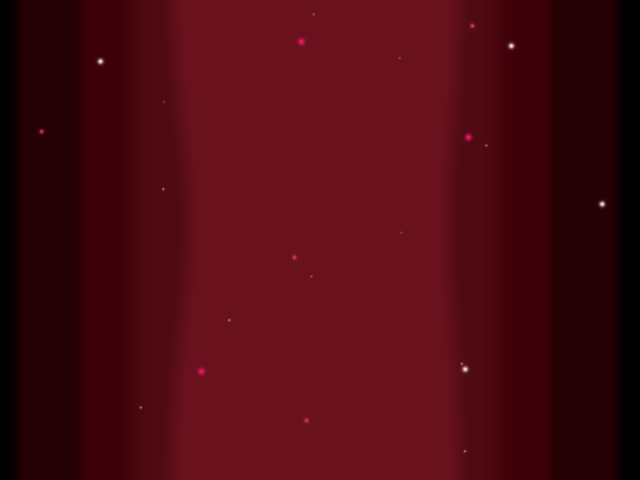
Write a Shadertoy shader that draws this background.

```glsl
// Soft crimson curtain bands fading to black at the sides, with scattered glowing sparks.

// Band colours, from the outside to the centre
const vec3 BLACK   = vec3(0.0);
const vec3 MAROON  = vec3(0.145, 0.0, 0.018);
const vec3 GARNET  = vec3(0.245, 0.0, 0.030);
const vec3 WINE    = vec3(0.310, 0.040, 0.070);
const vec3 CRIMSON = vec3(0.410, 0.070, 0.115);

// Band edges as fractions of the width, outermost first
const vec4 LEFT_EDGE  = vec4(0.027, 0.128, 0.208, 0.268);
const vec4 RIGHT_EDGE = vec4(0.966, 0.859, 0.777, 0.718);
const vec4 SOFTNESS   = vec4(0.014, 0.015, 0.030, 0.022);

// The inner band narrows around this height
const float WAIST_HEIGHT = 0.53;
const float WAIST_SPREAD = 0.27;
const vec2  WAIST_PINCH  = vec2(0.027, 0.018);

// Spark colours and glow radii, radii as fractions of the height
const vec3 PINK  = vec3(0.95, 0.09, 0.42);
const vec3 WHITE = vec3(1.0, 0.90, 0.92);
const vec3 ROSE  = vec3(0.85, 0.22, 0.34);
const vec3 DUST  = vec3(0.80, 0.46, 0.48);
const float PINK_RADIUS  = 0.0065;
const float WHITE_RADIUS = 0.0055;
const float ROSE_RADIUS  = 0.0045;
const float DUST_RADIUS  = 0.0026;
const int DUST_COUNT = 11;

float hash(float n) {
    return fract(sin(n * 91.17 + 4.3) * 4375.85);
}

// Bands nested inside one another, with a pinched innermost edge
vec3 curtain(vec2 uv) {
    float waist = exp(-pow((uv.y - WAIST_HEIGHT) / WAIST_SPREAD, 2.0));
    vec4 left = LEFT_EDGE;
    vec4 right = RIGHT_EDGE;
    left.w += WAIST_PINCH.x * waist;
    right.w -= WAIST_PINCH.y * waist;

    vec4 cover = smoothstep(left - SOFTNESS, left + SOFTNESS, vec4(uv.x))
        * (1.0 - smoothstep(right - SOFTNESS, right + SOFTNESS, vec4(uv.x)));
    vec3 color = mix(BLACK, MAROON, cover.x);
    color = mix(color, GARNET, cover.y);
    color = mix(color, WINE, cover.z);
    return mix(color, CRIMSON, cover.w);
}

// Round glow, measured in units of the height
float glow(vec2 uv, vec2 center, float radius) {
    vec2 offset = uv - center;
    offset.x *= iResolution.x / iResolution.y;
    return exp(-dot(offset, offset) / (radius * radius));
}

// Sparks along a curved path that wraps around the canvas
float sparks(vec2 uv, int count, vec2 start, vec2 velocity, vec2 bend, float radius) {
    float light = 0.0;
    for (int i = 0; i < count; i++) {
        float t = float(i);
        vec2 center = fract(start + velocity * t + bend * t * t);
        light = max(light, glow(uv, center, radius));
    }
    return light;
}

// Faint specks swaying from side to side down the canvas
float dust(vec2 uv) {
    float light = 0.0;
    for (int i = 0; i < DUST_COUNT; i++) {
        float t = float(i);
        vec2 center = vec2(0.49 + 0.27 * sin(2.62 * t), 0.97 - 0.091 * t);
        float strength = mix(0.35, 1.0, hash(t));
        light = max(light, strength * glow(uv, center, DUST_RADIUS));
    }
    return light;
}

void mainImage(out vec4 fragColor, in vec2 fragCoord) {
    vec2 uv = fragCoord / iResolution.xy;
    vec3 color = curtain(uv);

    // Small specks first, then the brighter sparks
    color = mix(color, DUST, dust(uv));
    color = mix(color, ROSE, sparks(uv, 4, vec2(0.460, 0.464),
        vec2(-0.929, 0.283), vec2(0.534, -0.021), ROSE_RADIUS));
    color = mix(color, PINK, sparks(uv, 3, vec2(0.315, 0.226),
        vec2(0.1035, 0.630), vec2(0.0525, 0.057), PINK_RADIUS));
    color = mix(color, WHITE, sparks(uv, 4, vec2(0.157, 0.872),
        vec2(0.748, -1.134), vec2(-0.178, 0.4927), WHITE_RADIUS));

    fragColor = vec4(color, 1.0);
}
```
